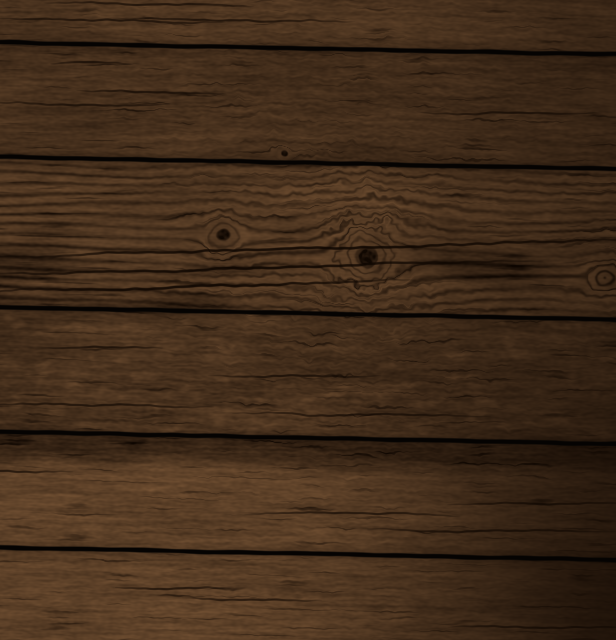
Reproduce this texture procedurally as a Shadertoy shader.

```glsl
// Six dark weathered planks, split by thin black seams that fall slightly to the right.
// Stretched gradient noise makes the fibres; grain flows around knots like a stream
// around discs, and tapered cracks, stains and corner shade are laid on top.

const vec3 DARK_WOOD = vec3(0.05, 0.02, 0.0);
const vec3 LIGHT_WOOD = vec3(0.42, 0.295, 0.185);
const vec3 SEAM_COLOR = vec3(0.018, 0.012, 0.008);
const float SEAM_SLOPE = 0.02;
const int PLANKS = 6;
const int KNOTS = 4;
const int KNOTTY_PLANK = 2;

// Plank edges from top to bottom, and the mean tone of each plank
const float EDGES[7] = float[7](1.11, 0.934, 0.755, 0.520, 0.3255, 0.1445, -0.05);
const float TONES[6] = float[6](0.66, 0.59, 0.66, 0.57, 0.72, 0.70);
// Knots: centre, radius of the rings, radius of the eye
const vec4 KNOT[4] = vec4[4](vec4(0.349, 0.640, 0.024, 0.009), vec4(0.573, 0.610, 0.043, 0.016),
                             vec4(0.445, 0.769, 0.011, 0.005), vec4(0.945, 0.585, 0.022, 0.0));

vec2 hash2(vec2 p) {
    vec3 q = fract(p.xyx * vec3(0.1031, 0.1030, 0.0973));
    q += dot(q, q.yzx + 33.33);
    return fract((q.xx + q.yz) * q.zy);
}

float cornerSlope(vec2 cell, vec2 offset) {
    float angle = 6.2832 * hash2(cell).x;
    return dot(vec2(cos(angle), sin(angle)), offset);
}

// Gradient noise, about -1 to 1
float gradientNoise(vec2 p) {
    vec2 i = floor(p), f = fract(p);
    vec2 u = f * f * f * (f * (f * 6.0 - 15.0) + 10.0);
    vec2 e = vec2(1.0, 0.0);
    float low = mix(cornerSlope(i, f), cornerSlope(i + e, f - e), u.x);
    float high = mix(cornerSlope(i + e.yx, f - e.yx), cornerSlope(i + 1.0, f - 1.0), u.x);
    return 1.4 * mix(low, high, u.y);
}

float fractalNoise(vec2 p) {
    float sum = 0.0, gain = 0.55;
    for (int i = 0; i < 4; i++) {
        sum += gain * gradientNoise(p);
        p = p * 2.03 + 17.3;
        gain *= 0.55;
    }
    return sum;
}

// Thin tapered split running right from its start
float crack(vec2 p, vec2 start, float len, float slope, float width, float px) {
    float t = (p.x - start.x) / len;
    float taper = sqrt(clamp(4.0 * t * (1.0 - t), 0.0, 1.0));
    float wobble = 0.004 * gradientNoise(vec2(p.x * 9.0, start.y * 91.0))
                 + 0.0015 * gradientNoise(vec2(p.x * 45.0, start.y * 57.0));
    float d = abs(p.y - start.y - slope * (p.x - start.x) - wobble);
    return taper * (1.0 - smoothstep(width * taper * 0.4, width * taper + px, d));
}

// Stream-like grain height in x, ring distance in y, eye darkness in z
vec3 knotField(vec2 p, float px) {
    vec3 field = vec3(p.y, 0.0, 0.0);
    for (int i = 0; i < KNOTS; i++) {
        vec2 d = (p - KNOT[i].xy) * vec2(0.9, 1.0);
        float r = length(d) * (1.0 + 0.22 * gradientNoise(p * 32.0) + 0.12 * gradientNoise(p * 90.0));
        float size = KNOT[i].z, eye = KNOT[i].w;
        field.x -= d.y * size * size / max(r * r, size * size);
        field.y += max(size - r, 0.0);
        float core = 1.0 - smoothstep(eye * 0.6, eye + px, r);
        core *= 0.85 + 0.4 * gradientNoise(p * 130.0);
        field.z = max(field.z, core * step(0.001, eye));
    }
    return field;
}

void mainImage(out vec4 fragColor, in vec2 fragCoord) {
    float px = 1.0 / iResolution.y;
    vec2 screen = fragCoord / iResolution.xy;
    vec2 p = fragCoord * px;
    p.y += SEAM_SLOPE * p.x;

    // Plank index and distance to the nearest seam
    int plank = 0;
    float seam = 1.0;
    for (int i = 1; i < PLANKS; i++) {
        float edge = EDGES[i] + 0.0012 * gradientNoise(vec2(p.x * 14.0, EDGES[i] * 50.0));
        plank += int(p.y < edge);
        seam = min(seam, abs(p.y - edge));
    }
    float id = float(plank);
    float knotty = float(plank == KNOTTY_PLANK);
    float top = EDGES[plank], depth = top - p.y;

    // Broad stains, long fibres and fine grit
    vec3 knot = knotField(p, px);
    vec2 grain = vec2(p.x, knot.x) + id * vec2(7.3, 3.1);
    float tone = TONES[plank] + 0.17 * fractalNoise(grain * vec2(3.0, 13.0));
    tone += 0.15 * fractalNoise(grain * vec2(5.0, 75.0));
    tone += 0.10 * gradientNoise(grain * vec2(28.0, 210.0));
    tone += 0.07 * gradientNoise(p * vec2(100.0, 240.0));

    // Growth lines, sharp on the dark side, and soft dark stains
    float phase = knot.x * 400.0 + knot.y * 560.0 + 3.0 * gradientNoise(grain * vec2(3.5, 22.0));
    float lines = pow(0.5 + 0.5 * sin(phase), 2.5) - 0.33;
    tone -= lines * mix(0.06, 0.38, knotty) * (0.8 + 0.6 * gradientNoise(grain * vec2(4.0, 30.0)));
    float stain = smoothstep(-0.1, 0.6, gradientNoise(grain * vec2(4.0, 19.0) + 5.0));
    tone -= 0.30 * knotty * stain * smoothstep(0.08, 0.14, depth);
    float band = 1.0 - smoothstep(0.025, 0.06, depth + 0.012 * gradientNoise(p * 7.0));
    tone -= 0.32 * float(plank == 4) * band;
    tone -= 0.28 * smoothstep(0.35, 0.8, gradientNoise(grain * vec2(11.0, 170.0) + 9.0));
    float mottle = gradientNoise(p * vec2(22.0, 40.0)) + 0.5 * gradientNoise(p * vec2(60.0, 110.0));
    tone += 0.14 * float(plank == 3) * smoothstep(0.1, 0.9, mottle);

    // Cracks: three long ones across the knots, scattered short ones elsewhere
    float split = 0.0;
    for (int i = 0; i < 4; i++) {
        float n = float(i);
        vec2 rnd = hash2(vec2(id * 5.0 + 3.0, n * 11.0 + 2.0));
        vec2 start = vec2(rnd.x * 0.85 - 0.1, mix(top, EDGES[plank + 1], 0.15 + 0.7 * rnd.y));
        float fine = crack(p, start, 0.12 + 0.3 * rnd.y, 0.01, 0.0013, px);
        float wide = crack(p, vec2(-0.05, 0.596 - 0.027 * n), 1.1 - 0.2 * n, 0.047, 0.0018, px) * step(n, 2.5);
        split = max(split, mix(0.75 * fine, wide, knotty));
    }
    tone *= (1.0 - 0.85 * split) * (1.0 - clamp(knot.z, 0.0, 0.95));

    // Light from the lower left, shade on the right, dirt along the seams
    tone *= 1.0 + 0.20 * (1.0 - smoothstep(0.0, 0.6, length(screen - vec2(0.22, 0.1))));
    tone *= 1.0 - smoothstep(0.5, 1.08, screen.x) * mix(0.75, 0.3, smoothstep(0.0, 0.6, screen.y));
    tone *= 1.0 - 0.3 * exp(-seam * 130.0);
    vec3 color = mix(DARK_WOOD, LIGHT_WOOD, clamp(tone, 0.0, 1.15));
    float halfWidth = 0.0034 + 0.0008 * gradientNoise(vec2(p.x * 20.0, id));
    color = mix(SEAM_COLOR, color, smoothstep(halfWidth - px, halfWidth + px, seam));
    fragColor = vec4(color, 1.0);
}
```
